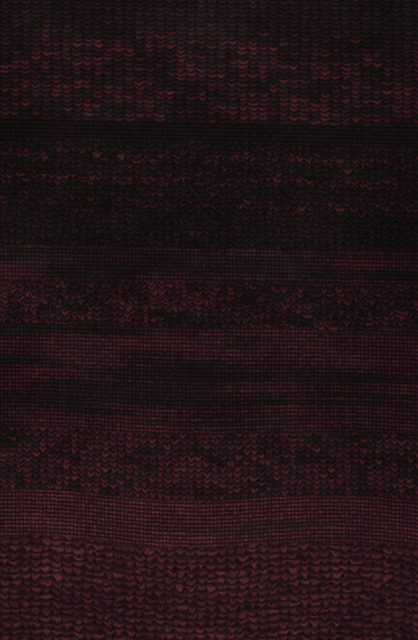
This texture is drawn by a Shadertoy shader. Its source:

```glsl
// Dark knitted cloth fading from charcoal at the top to wine at the bottom.
// Horizontal bands of rib, jersey and chunky stitches are layered downwards;
// each stitch is a V-shaped loop whose yarn is chosen by hash and streak noise.

const float TAU = 6.2831853;
const vec3 SHADOW = vec3(0.062, 0.042, 0.045);
const vec3 CHARCOAL = vec3(0.132, 0.098, 0.099);
const vec3 WINE = vec3(0.252, 0.112, 0.136);

float hash(vec2 p) {
    return fract(sin(dot(p, vec2(127.1, 311.7))) * 43758.5453);
}

float noise(vec2 p) {
    vec2 i = floor(p), f = fract(p);
    f = f * f * (3.0 - 2.0 * f);
    return mix(mix(hash(i), hash(i + vec2(1, 0)), f.x),
               mix(hash(i + vec2(0, 1)), hash(i + vec2(1, 1)), f.x), f.y);
}

// One kind of knit. pitch: stitches per unit; slant: depth of the V;
// streak: 0 for single flecks, 1 for long dyed runs; wine: share of wine yarn;
// fuzz: irregularity of the loops; gain: brightness.
vec3 knit(vec2 p, vec2 pitch, float slant, float streak, float wine,
          float fuzz, float gain) {
    vec2 wobble = vec2(noise(p * 110.0), noise(p * 110.0 + 37.0)) - 0.5;
    vec2 q = p * pitch + wobble * fuzz;
    float side = abs(fract(q.x) - 0.5);
    float row = q.y + slant * side;
    vec2 cell = floor(vec2(q.x, row));

    // Rounded loop with a soft groove between columns
    float loop = 0.5 - 0.5 * cos(TAU * row);
    float groove = 1.0 - 0.55 * smoothstep(0.2, 0.5, side);
    float light = (0.22 + 0.70 * loop) * groove * mix(0.7, 1.2, hash(cell + 9.0));

    // Yarn choice: scattered per stitch or drawn out along the row
    float run = mix(noise(vec2(p.x * 5.0, cell.y + 5.0)),
                    noise(vec2(p.x * 19.0, cell.y + 71.0)), 0.35);
    float cloud = noise(p * vec2(7.0, 55.0) + 3.0);
    float pick = mix(hash(cell), mix(run, cloud, 0.5), streak);
    float fleck = smoothstep(-0.18, 0.18, wine - pick);
    vec3 yarn = mix(CHARCOAL, WINE, fleck);
    return mix(SHADOW, yarn, light) * gain;
}

// Covers everything below the given depth with the next band.
vec3 below(vec3 upper, vec3 lower, float depth, float edge) {
    return mix(upper, lower, smoothstep(edge - 0.005, edge + 0.005, depth));
}

// The cloth sags to the right and ripples towards the hem.
vec2 drape(vec2 p) {
    float ripple = sin(p.x * 13.0 - 2.2) * smoothstep(0.45, 0.85, p.y);
    return p - vec2(0.0, 0.020 * p.x + 0.007 * ripple);
}

void mainImage(out vec4 fragColor, in vec2 fragCoord) {
    vec2 uv = fragCoord / iResolution.xy;
    vec2 p = vec2(fragCoord.x, iResolution.y - fragCoord.y) / iResolution.y;
    vec2 q = drape(p);
    float d = q.y + 0.005 * (noise(vec2(p.x * 40.0, 2.0)) - 0.5);

    vec2 fine = vec2(165.0, 160.0);
    vec2 rib = vec2(62.0, 138.0);
    vec2 twist = vec2(82.0, 118.0);
    vec2 chunky = vec2(62.0, 92.0);

    // Ribbed top, flecked more densely below its plain edge
    float ribWine = 0.62 * smoothstep(0.02, 0.08, d)
                  * mix(0.5, 1.25, noise(q * vec2(22.0, 30.0)));
    vec3 col = knit(q, rib, 1.0, 0.15, ribWine, 0.35, 1.0);

    // Dark plain strip, then dark seed stitch with rows of wine flecks
    col = below(col, knit(q, fine, 0.3, 0.7, 0.12, 0.15, 0.82), d, 0.184);
    float dots = smoothstep(0.2, 0.95, cos(TAU * (d - 0.240) / 0.037));
    float dotWine = mix(0.10, 0.60, dots) * (1.0 - smoothstep(0.31, 0.36, d));
    col = below(col, knit(q, twist, 1.1, 0.1, dotWine, 0.8, 0.92), d, 0.216);

    // Streaked jersey, mottled chevrons, wide streaked jersey
    col = below(col, knit(q, fine, 0.4, 0.95, 0.47, 0.2, 1.02), d, 0.383);
    col = below(col, knit(q, twist, 1.2, 0.45, 0.58, 0.9, 1.0), d, 0.434);
    col = below(col, knit(q, fine, 0.4, 0.95, 0.55, 0.2, 1.08), d, 0.506);

    // Twisted rows, brighter jersey and the chunky wine hem
    col = below(col, knit(q, twist, 1.2, 0.4, 0.55, 0.5, 1.04), d, 0.668);
    col = below(col, knit(q, fine, 0.4, 0.95, 0.68, 0.2, 1.18), d, 0.770);
    col = below(col, knit(q, chunky, 0.8, 0.35, 0.92, 0.6, 1.17), d, 0.843);

    // Soft folds, fibre grain and darker sides
    float fold = noise(p * vec2(6.0, 5.0) + 11.0) - 0.5;
    float mottle = noise(q * vec2(20.0, 45.0) + 4.0) - 0.5;
    float grain = noise(p * vec2(260.0, 300.0)) - 0.5;
    float sides = 1.0 - 0.22 * smoothstep(0.70, 1.0, uv.x)
                - 0.08 * (1.0 - smoothstep(0.0, 0.15, uv.x));
    col *= sides * (1.0 + 0.32 * fold + 0.22 * mottle + 0.26 * grain);
    fragColor = vec4(clamp(col * 1.08, 0.0, 1.0), 1.0);
}
```
